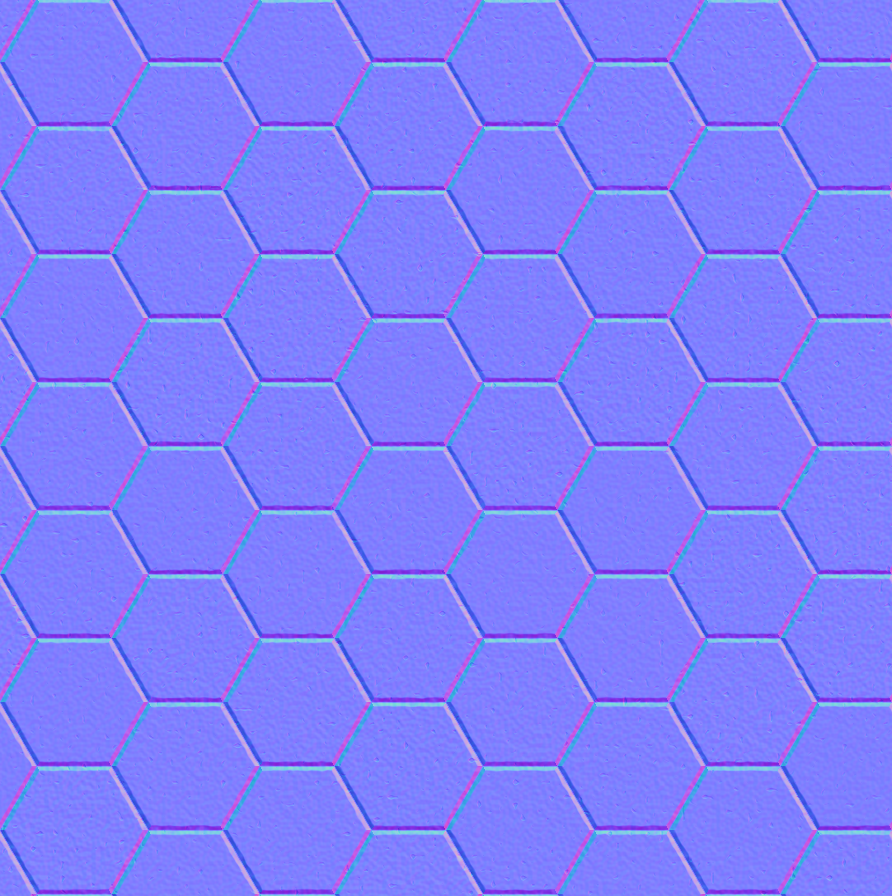
Reproduce this texture map procedurally as a WebGL 1 fragment shader.

```glsl
precision highp float;
// Tangent-space normal map of hexagonal paving: 8 columns by 7 rows of flat-topped
// tiles with bevelled rims. Rim slopes come from the hexagon edge distance, and the
// stone grain from differences of a wrapping gradient-noise height.

uniform vec2 u_resolution;

#define TILES vec2(8.0, 7.0)        // columns (even) and rows
#define ORIGIN vec2(0.665, 0.014)   // lattice shift, in columns and rows
#define RIM_WIDTH 0.058             // bevel width, in hexagon sides
#define RIM_SLOPE 0.80              // steepness of the bevel
#define RIM_WEAR 0.016              // waviness of the bevel
#define GRAIN_SLOPE 0.46            // steepness of the stone grain
#define GRAIN_STEP 0.001            // difference step, in canvas widths
#define PIT_DEPTH 0.9               // depth of scattered pits
#define TILE_TILT 0.016             // random lean of each tile

const float APOTHEM = 0.8660254;
const vec2 HEX_SCALE = vec2(1.5, 1.7320508);  // column and row pitch, in sides

vec2 hash2(vec2 c) {
  vec3 q = fract(c.xyx * vec3(0.1031, 0.1030, 0.0973));
  q += dot(q, q.yzx + 33.33);
  return fract((q.xx + q.yz) * q.zy);
}

// Dot product with the random unit gradient of a wrapped lattice corner
float corner(vec2 cell, vec2 f, vec2 offset, float period) {
  float angle = 6.2831853 * hash2(mod(cell + offset, period) + period).x;
  return dot(vec2(cos(angle), sin(angle)), f - offset);
}

// Gradient noise that repeats over the unit square
float noise(vec2 uv, float period) {
  vec2 p = uv * period;
  vec2 cell = floor(p);
  vec2 f = p - cell;
  vec2 w = f * f * f * (f * (f * 6.0 - 15.0) + 10.0);
  float low = mix(corner(cell, f, vec2(0.0, 0.0), period),
                  corner(cell, f, vec2(1.0, 0.0), period), w.x);
  float high = mix(corner(cell, f, vec2(0.0, 1.0), period),
                   corner(cell, f, vec2(1.0, 1.0), period), w.x);
  return mix(low, high, w.y);
}

// Stone surface: fine grain, soft lumps and sparse pits
float grainHeight(vec2 uv) {
  float h = 0.65 * noise(uv, 190.0) + 0.5 * noise(uv, 97.0) + 0.4 * noise(uv, 43.0);
  return h - PIT_DEPTH * smoothstep(0.36, 0.6, noise(uv, 122.0));
}

vec2 grainSlope(vec2 uv) {
  float h = grainHeight(uv);
  float hx = grainHeight(uv + vec2(GRAIN_STEP, 0.0));
  float hy = grainHeight(uv + vec2(0.0, GRAIN_STEP));
  return vec2(h - hx, h - hy) * GRAIN_SLOPE;
}

// Nearest tile centre, in columns and rows, from two interleaved lattices
vec2 tileCentre(vec2 p) {
  vec2 even = vec2(2.0 * floor(p.x * 0.5 + 0.5), floor(p.y) + 0.5);
  vec2 odd = vec2(2.0 * floor(p.x * 0.5) + 1.0, floor(p.y + 0.5));
  vec2 a = (p - even) * HEX_SCALE;
  vec2 b = (p - odd) * HEX_SCALE;
  return dot(a, a) < dot(b, b) ? even : odd;
}

// Outward direction of the nearest hexagon side (xy) and distance to it (z)
vec3 nearestSide(vec2 d) {
  vec3 best = vec3(0.0, 1.0, d.y);
  vec2 rising = vec2(APOTHEM, 0.5);
  vec2 falling = vec2(APOTHEM, -0.5);
  float r = dot(d, rising);
  float f = dot(d, falling);
  if (abs(r) > abs(best.z)) best = vec3(rising, r);
  if (abs(f) > abs(best.z)) best = vec3(falling, f);
  return vec3(best.xy * (best.z < 0.0 ? -1.0 : 1.0), APOTHEM - abs(best.z));
}

void main() {
  vec2 uv = gl_FragCoord.xy / u_resolution;
  vec2 p = uv * TILES - ORIGIN;
  vec2 centre = tileCentre(p);
  vec3 side = nearestSide((p - centre) * HEX_SCALE);
  vec2 tileRandom = hash2(mod(centre, TILES) * 2.0 + 17.0);
  float pixel = TILES.x * HEX_SCALE.x / u_resolution.x;

  // Worn bevel: flat in the joint, steep on the rim, flat on the face
  float wear = noise(uv, 73.0);
  float chips = noise(uv, 151.0);
  float edge = side.z + RIM_WEAR * (wear + 0.6 * chips);
  float joint = smoothstep(0.0, max(0.014, pixel), side.z);
  float soft = max(0.016, 0.6 * pixel);
  float rim = 1.0 - smoothstep(RIM_WIDTH - soft, RIM_WIDTH + soft, edge);
  vec2 slope = side.xy * joint * rim * RIM_SLOPE * (1.0 + 0.5 * wear + 0.35 * chips);

  // Grain is rougher near the joint and varies from tile to tile
  float roughness = mix(0.8, 1.2, tileRandom.x) * (1.0 + 0.8 * rim);
  slope += grainSlope(uv) * roughness;
  slope += (tileRandom.yx - 0.5) * TILE_TILT;

  vec3 normal = normalize(vec3(slope, 1.0));
  gl_FragColor = vec4(normal * 0.5 + 0.5, 1.0);
}
```
